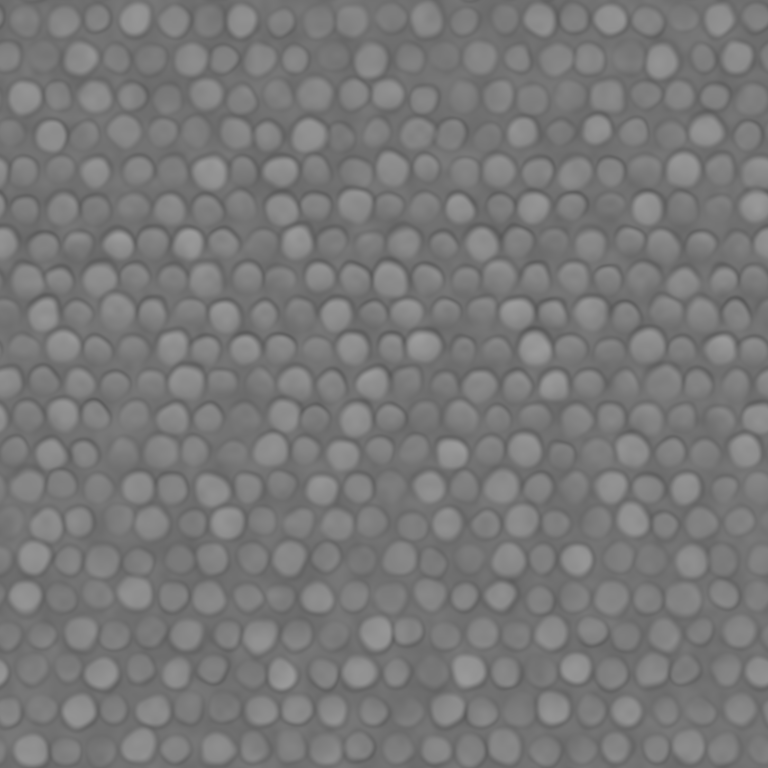
Reproduce this texture procedurally as a Shadertoy shader.

```glsl
const float COUNT = 21.0;         // bumps across and rows down
const float BRIGHT_PER_ROW = 8.0; // large bumps in each row
const float BASE = 0.447;         // grey of the ground
const vec3 RADIUS = vec3(0.47, 0.40, 0.42);    // large, small, faint
const vec3 LIFT = vec3(0.092, 0.055, 0.038);   // brightness over the ground
const vec3 CREVICE = vec3(0.052, 0.056, 0.032); // depth of the dark rim
const float JITTER = 0.16;        // scatter of bump centres
const float WARP = 0.13;          // irregularity of outlines
const float MOTTLE = 0.045;       // blotches on the surface
const float TAU = 6.2831853;

vec2 hash2(vec2 p) {
    vec3 q = fract(p.xyx * vec3(0.1031, 0.1030, 0.0973));
    q += dot(q, q.yzx + 33.33);
    return fract((q.xx + q.yz) * q.zy);
}

// Value noise that wraps after the given number of lattice cells
float noise(vec2 p, float period) {
    vec2 i = floor(p), f = fract(p);
    f = f * f * (3.0 - 2.0 * f);
    float a = hash2(mod(i, period)).x;
    float b = hash2(mod(i + vec2(1, 0), period)).x;
    float c = hash2(mod(i + vec2(0, 1), period)).x;
    float d = hash2(mod(i + vec2(1, 1), period)).x;
    return mix(mix(a, b, f.x), mix(c, d, f.x), f.y) - 0.5;
}

// Half-cell stagger, broken where two rows line up
float rowOffset(float row) {
    float stagger = 0.5 * mod(row + step(5.0, row) + step(16.0, row), 2.0);
    return stagger + 0.25 + 0.25 * (hash2(vec2(row, 71.0)).x - 0.5);
}

// Picks large, small or faint so that large ones recur every 2 or 3 cells
vec3 bumpKind(vec2 id) {
    float shift = floor(hash2(vec2(id.y, 37.0)).y * COUNT);
    float phase = fract((id.x * BRIGHT_PER_ROW + shift + 0.5) / COUNT);
    float share = BRIGHT_PER_ROW / COUNT;
    float large = 1.0 - step(share, phase);
    float faint = step(2.0 * share, phase);
    return vec3(large, 1.0 - large - faint, faint);
}

// Brightness that one bump adds at offset d from its centre
float bump(vec2 d, vec2 id) {
    vec3 kind = bumpKind(id);
    vec2 rnd = hash2(id + 113.0);
    float radius = dot(kind, RADIUS) * mix(0.93, 1.06, rnd.x);
    float strength = mix(0.65, 1.2, rnd.y);
    vec2 n = d / radius;
    float e = length(n);
    float lean = 0.4 - 0.9 * cos(TAU * (id.y - 1.5) / COUNT);
    float side = lean * n.y / max(e, 0.3) + 0.2 * n.x;

    // Dome, lit towards one edge
    float dome = 1.0 - smoothstep(0.68, 1.08, e);
    float light = dot(kind, LIFT) * strength * (1.0 + 0.15 * (1.0 - e * e));
    light += 0.03 * side * smoothstep(0.1, 0.85, e);

    // Dark rim, deepest beyond the lit edge
    float ring = (e - 1.12) / 0.15;
    float rim = exp(-ring * ring) * max(0.15, 0.45 + 0.55 * side);
    return dome * light - rim * dot(kind, CREVICE) * strength;
}

void mainImage(out vec4 fragColor, in vec2 fragCoord) {
    vec2 p = fragCoord / iResolution.xy * COUNT;
    vec2 warp = vec2(noise(p * 2.0, 2.0 * COUNT),
                     noise(p * 2.0 + 17.0, 2.0 * COUNT));
    vec2 q = p + WARP * warp;

    // Sum the bumps of the neighbouring cells
    float relief = 0.0;
    for (int j = -1; j <= 1; j++) {
        float row = floor(q.y) + float(j);
        float rowId = mod(row, COUNT);
        float x = q.x - rowOffset(rowId);
        float drift = 0.2 * sin(TAU * (rowId + 0.5) / COUNT);
        for (int i = -1; i <= 1; i++) {
            float column = floor(x) + float(i);
            vec2 id = vec2(mod(column, COUNT), rowId);
            vec2 centre = vec2(column, row + drift) + 0.5;
            centre += JITTER * (hash2(id + 5.0) - 0.5);
            relief += bump(vec2(x, q.y) - centre, id);
        }
    }

    // Broad and fine mottling
    float mottle = noise(p * 1.5, 1.5 * COUNT + 0.5)
                 + 0.6 * noise(p * 4.0 + 9.0, 4.0 * COUNT);
    float grey = BASE + relief + MOTTLE * mottle;
    fragColor = vec4(vec3(grey), 1.0);
}
```
